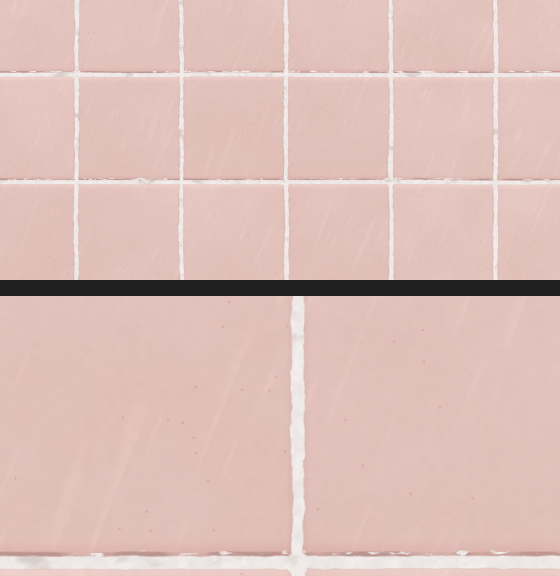
Top, the full canvas; bottom, a detail of the centre.
Reproduce this pattern procedurally as a Shadertoy shader.

```glsl
float hash(vec2 p) {
    p = fract(p * vec2(0.1031, 0.1137));
    p += dot(p, p.yx + 33.33);
    return fract((p.x + p.y) * p.x * 17.0);
}

float noise(vec2 p) {
    vec2 i = floor(p), f = fract(p);
    f = f * f * (3.0 - 2.0 * f);
    return mix(mix(hash(i), hash(i + vec2(1, 0)), f.x),
               mix(hash(i + vec2(0, 1)), hash(i + vec2(1, 1)), f.x), f.y);
}

float fbm(vec2 p) {
    float sum = 0.0, amp = 0.5;
    for (int i = 0; i < 4; i++) {
        sum += amp * noise(p);
        p = p * 2.03 + 17.3;
        amp *= 0.5;
    }
    return sum / 0.9375;
}

// Soft mask of the region where d is negative
float cover(float d, float soft) {
    return 1.0 - smoothstep(-soft, soft, d);
}

vec3 glaze(vec2 p, vec2 tile, vec2 local) {
    float tone = 0.5 + 0.35 * (local.y - 0.5) + 0.35 * (hash(tile + 40.0) - 0.5);
    tone += 0.6 * (fbm(p * 7.0 + 30.0) - 0.5);
    vec3 col = mix(vec3(0.875, 0.735, 0.71), vec3(0.905, 0.79, 0.77), clamp(tone, 0.0, 1.0));

    // Fine mottling, faint slanted streaks and pinholes
    col += 0.018 * (fbm(p * 110.0 + 90.0) - 0.5);
    float streak = noise(vec2(dot(p, vec2(90.0, -35.0)), dot(p, vec2(4.0, 9.0))) + 200.0);
    col += 0.018 * smoothstep(0.75, 1.0, streak);
    vec2 spot = p * 55.0 + 20.0;
    vec2 id = floor(spot);
    vec2 center = 0.25 + 0.5 * vec2(hash(id + 7.0), hash(id + 71.0));
    float pin = cover(length(fract(spot) - center) - 0.07, 0.07);
    return col - vec3(0.07, 0.09, 0.09) * pin * step(0.93, hash(id + 130.0));
}

void mainImage(out vec4 fragColor, in vec2 fragCoord) {
    vec2 p = fragCoord / iResolution.y;
    float soft = max(0.8 / iResolution.y, 0.0014);

    // Signed distances to the nearest vertical and horizontal joint
    vec2 size = vec2(0.3744, 0.384);
    vec2 grid = (p - vec2(0.2734, 0.349)) / size;
    vec2 joint = floor(grid + 0.5);
    vec2 d = (grid - joint) * size;
    vec2 tile = floor(grid) + 10.0;
    d.x += 0.005 * (noise(vec2(p.y * 5.0, joint.x * 9.0 + 50.0)) - 0.5);
    d.y += 0.003 * (noise(vec2(p.x * 4.0, joint.y * 9.0 + 80.0)) - 0.5);

    vec3 col = glaze(p, tile, fract(grid));

    // Rounded tile rims: pale below each joint, rosy above it
    col += 0.035 * smoothstep(-0.028, -0.008, d.y) * step(d.y, 0.0);
    col -= vec3(0.02, 0.045, 0.045) * smoothstep(0.03, 0.008, d.y) * step(0.0, d.y);
    col -= vec3(0.015, 0.025, 0.025) * smoothstep(0.016, 0.007, abs(d.x));

    // Broken dark gap along the bottom edge of every tile
    float gapNoise = fbm(vec2(p.x * 18.0, joint.y * 13.0 + 60.0));
    float gap = cover(abs(d.y - 0.0095) - 0.001 - 0.004 * gapNoise, soft);
    vec3 gapColor = mix(vec3(0.76, 0.57, 0.54), vec3(0.70, 0.60, 0.58), noise(p * 60.0));
    col = mix(col, gapColor, gap * smoothstep(0.22, 0.55, gapNoise));

    // Ragged grout, with loose flakes bridging the gap
    float ragged = fbm(p * 75.0 + 10.0) - 0.5;
    float side = noise(vec2(p.y * 22.0, joint.x * 7.0 + 30.0 + step(0.0, d.x) * 3.0));
    float upright = abs(d.x) - 0.0075 - 0.0035 * (side - 0.5) - 0.006 * ragged;
    float level = abs(d.y) - 0.0075 - 0.003 * ragged;
    float flakeNoise = fbm(vec2(p.x * 42.0, p.y * 90.0) + joint.y * 21.0 + 70.0);
    float flake = abs(d.y - 0.011) - 0.022 * (flakeNoise - 0.56);
    float crumb = length(d) - 0.007 - 0.009 * hash(joint + 25.0) - 0.006 * ragged;
    float groutDist = min(min(upright, level), min(flake, crumb));

    // Thin shaded outline, then chalky fill with grey stains
    col = mix(col, vec3(0.80, 0.68, 0.66), 0.4 * cover(abs(groutDist) - 0.001, soft));
    vec3 grout = vec3(0.935, 0.915, 0.905) + 0.07 * (fbm(p * 95.0 + 5.0) - 0.5);
    float stain = smoothstep(0.62, 0.85, fbm(p * vec2(24.0, 34.0) + 140.0));
    grout = mix(grout, vec3(0.77, 0.71, 0.69), 0.55 * stain);
    col = mix(col, grout, cover(groutDist, soft));

    fragColor = vec4(clamp(col, 0.0, 1.0), 1.0);
}
```
